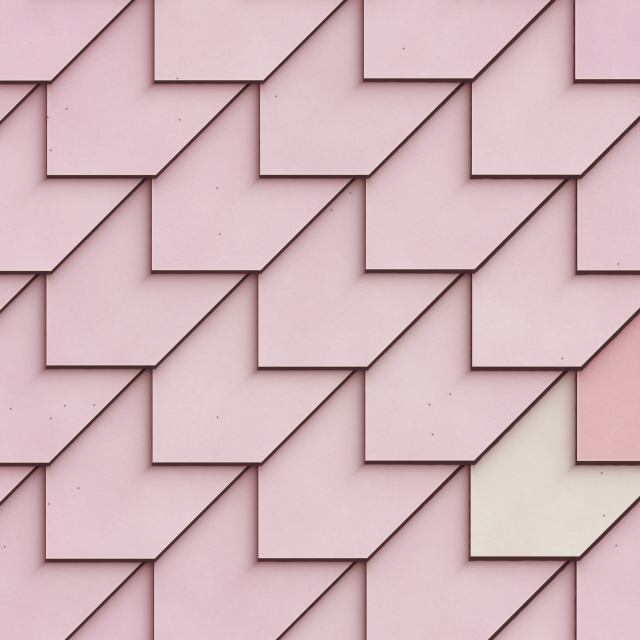
This pattern is drawn by a WebGL 2 fragment shader. Its source:

```glsl
#version 300 es
precision highp float;
// Overlapping pink shingles, each with its lower right corner cut at 45 degrees.
// Rows are painted from the lowest to the highest, every other one shifted by half
// a tile; each tile lays down a soft shadow, a dark edge and then its own face.

uniform vec2 u_resolution;
out vec4 fragColor;

vec2 hash2(vec2 p) {
    p = vec2(dot(p, vec2(127.1, 311.7)), dot(p, vec2(269.5, 183.3)));
    return fract(sin(p) * 43758.545);
}

float gradientNoise(vec2 p) {
    vec2 i = floor(p), f = fract(p);
    vec2 u = f * f * f * (f * (f * 6.0 - 15.0) + 10.0);
    vec2 e = vec2(0.0, 1.0);
    float a = dot(hash2(i) * 2.0 - 1.0, f);
    float b = dot(hash2(i + e.yx) * 2.0 - 1.0, f - e.yx);
    float c = dot(hash2(i + e.xy) * 2.0 - 1.0, f - e.xy);
    float d = dot(hash2(i + e.yy) * 2.0 - 1.0, f - e.yy);
    return mix(mix(a, b, u.x), mix(c, d, u.x), u.y);
}

float fbm(vec2 p) {
    float sum = 0.0, amp = 0.5;
    for (int i = 0; i < 4; i++) {
        sum += amp * gradientNoise(p);
        p = p * 2.03 + 17.0;
        amp *= 0.55;
    }
    return sum;
}

// Tile with its lower left corner at the origin; later tiles hide its open top
float tileDistance(vec2 p) {
    return max(max(-p.x, -p.y), (p.x - p.y - 0.17) * 0.7071);
}

vec3 tileColor(vec2 id, vec2 p) {
    vec2 rnd = hash2(id + 3.7);
    // Paler in the middle of the wall, pinker towards its borders
    float paleness = 0.75 - 1.1 * length((p - vec2(0.56, 0.5)) * vec2(1.0, 0.8));
    paleness += (rnd.x - 0.5) * 0.35;
    vec3 color = mix(vec3(0.885, 0.765, 0.81), vec3(0.89, 0.825, 0.825), clamp(paleness, 0.0, 1.0));
    // One bleached tile and one flushed tile
    if (id == vec2(2.0, 0.0)) color = vec3(0.89, 0.86, 0.83);
    if (id == vec2(2.0, 1.0)) color = vec3(0.88, 0.71, 0.73);
    return color + (rnd.y - 0.5) * 0.015;
}

void main() {
    vec2 p = gl_FragCoord.xy / u_resolution.y;
    float px = 1.0 / u_resolution.y;
    vec2 pitch = vec2(0.3307, 0.1494);
    vec2 q = p - vec2(0.0742, 0.129);

    // Surface mottling shared by all faces
    float blotch = fbm(p * 9.0);
    float grain = gradientNoise(p * 230.0) + 0.6 * gradientNoise(p * vec2(90.0, 130.0));
    float rimNoise = gradientNoise(p * 60.0);

    vec3 color = vec3(0.31, 0.20, 0.22);
    float baseRow = floor(q.y / pitch.y);

    for (int j = -2; j <= 1; j++) {
        float row = baseRow + float(j);
        float shift = 0.5 * pitch.x * mod(row, 2.0);
        float baseColumn = floor((q.x - shift) / pitch.x);

        for (int i = -1; i <= 1; i++) {
            vec2 id = vec2(baseColumn + float(i), row);
            vec2 jitter = (hash2(id) - 0.5) * vec2(0.005, 0.004);
            vec2 local = q - id * pitch - vec2(shift, 0.0) - jitter;
            float d = tileDistance(local);

            // Soft contact shadow, falling down and to the left
            float shadowDistance = max(tileDistance(local + vec2(0.003, 0.006)), 0.0);
            float shadow = 0.75 * exp(-shadowDistance / 0.0075) + 0.16 * exp(-shadowDistance / 0.025);
            color *= mix(vec3(1.0), vec3(0.62, 0.45, 0.44), shadow);

            // Dark thickness below the tile, thin along its left side
            float rim = 0.0011 + 0.0013 * smoothstep(0.5, 0.8, p.x);
            rim *= 1.0 + 0.5 * rimNoise;
            float side = tileDistance(local + vec2(0.0, 0.0046)) - rim;
            color = mix(color, vec3(0.27, 0.16, 0.175), 0.94 * (1.0 - smoothstep(-px, px, side)));

            // Painted face with a pale worn edge
            vec3 face = tileColor(id, p);
            face += blotch * vec3(0.02, 0.06, 0.045) + grain * 0.016;
            float wear = (1.0 - smoothstep(0.0008, 0.0035, -d)) * (0.6 + 0.5 * blotch);
            face = mix(face, vec3(0.91, 0.85, 0.79), wear);
            color = mix(color, face, 1.0 - smoothstep(-0.7 * px, 0.7 * px, d));
        }
    }

    // Sparse dark specks
    vec2 cell = floor(p * 45.0);
    vec2 center = 0.2 + 0.6 * hash2(cell + 9.1);
    float speckDistance = length(fract(p * 45.0) - center) / 45.0;
    float present = step(0.985, hash2(cell + 41.3).x);
    float speck = 1.0 - smoothstep(0.0012 - px, 0.0012 + px, speckDistance);
    color = mix(color, vec3(0.40, 0.27, 0.28), 0.7 * present * speck);

    fragColor = vec4(clamp(color, 0.0, 1.0), 1.0);
}
```
